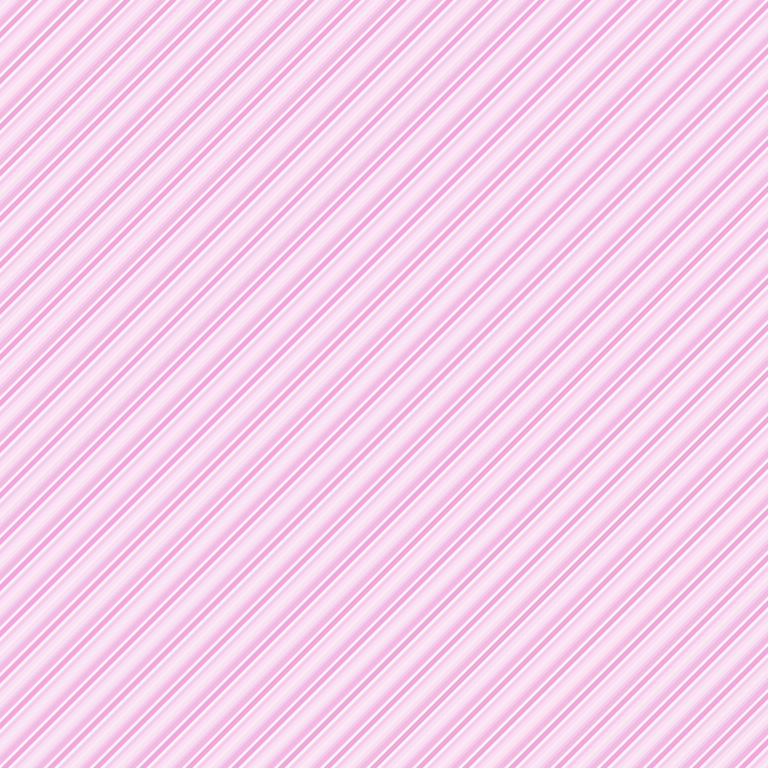
Reproduce this pattern procedurally as a WebGL 1 fragment shader.

```glsl
precision highp float;

uniform vec2 u_resolution;

// Period and offset are measured along the canvas edge
#define PERIOD 0.06
#define OFFSET 0.0413
#define ROSE   vec3(0.94, 0.66, 0.86)
#define PINK   vec3(0.95, 0.73, 0.89)
#define BLUSH  vec3(0.96, 0.80, 0.92)
#define PALE   vec3(0.98, 0.87, 0.95)
#define MILK   vec3(0.98, 0.91, 0.96)
#define WHITE  vec3(0.99, 0.95, 0.98)

// Adds one stripe of the repeating band and moves the cursor past it
void addStripe(inout vec3 color, inout float cursor, float phase,
               float pixel, float width, vec3 tint) {
    float center = cursor + 0.5 * width;
    float dist = abs(fract(phase - center + 0.5) - 0.5);
    color += tint * clamp((0.5 * width - dist) / pixel + 0.5, 0.0, 1.0);
    cursor += width;
}

void main() {
    float size = min(u_resolution.x, u_resolution.y);
    vec2 fromTopLeft = vec2(gl_FragCoord.x, u_resolution.y - gl_FragCoord.y) / size;

    // Diagonal coordinate, one unit per band
    float phase = (fromTopLeft.x + fromTopLeft.y - OFFSET) / PERIOD;
    float pixel = min(1.2 / (size * PERIOD), 0.08);

    // Widths are fractions of the band and sum to one
    vec3 color = vec3(0.0);
    float cursor = 0.0;
    addStripe(color, cursor, phase, pixel, 0.15, ROSE);
    addStripe(color, cursor, phase, pixel, 0.09, WHITE);
    addStripe(color, cursor, phase, pixel, 0.11, BLUSH);
    addStripe(color, cursor, phase, pixel, 0.11, PALE);
    addStripe(color, cursor, phase, pixel, 0.11, MILK);
    addStripe(color, cursor, phase, pixel, 0.11, PALE);
    addStripe(color, cursor, phase, pixel, 0.08, BLUSH);
    addStripe(color, cursor, phase, pixel, 0.16, PINK);
    addStripe(color, cursor, phase, pixel, 0.08, WHITE);

    gl_FragColor = vec4(color, 1.0);
}
```
